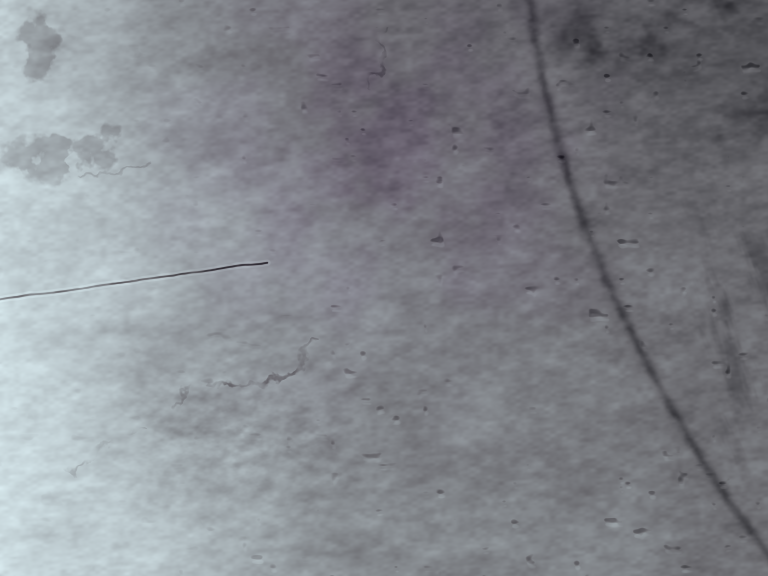
Reproduce this texture procedurally as a Shadertoy shader.

```glsl
float hash(vec2 p) {
    vec3 q = fract(vec3(p.xyx) * 0.1031);
    q += dot(q, q.yzx + 33.33);
    return fract((q.x + q.y) * q.z);
}

float noise(vec2 p) {
    vec2 i = floor(p), f = fract(p);
    f = f * f * (3.0 - 2.0 * f);
    float low = mix(hash(i), hash(i + vec2(1, 0)), f.x);
    float high = mix(hash(i + vec2(0, 1)), hash(i + vec2(1, 1)), f.x);
    return mix(low, high, f.y);
}

// Fractal noise centred on zero
float fbm(vec2 p) {
    float sum = 0.0, gain = 0.5;
    for (int i = 0; i < 4; i++) {
        sum += gain * (noise(p) - 0.5);
        p = mat2(1.6, 1.2, -1.2, 1.6) * p + 17.3;
        gain *= 0.5;
    }
    return sum;
}

float segment(vec2 p, vec2 a, vec2 b) {
    vec2 d = b - a;
    return length(p - a - d * clamp(dot(p - a, d) / dot(d, d), 0.0, 1.0));
}

float stroke(float dist, float width) {
    return 1.0 - smoothstep(width * 0.2, width * 1.5, dist);
}

// Soft elliptical region, one at the centre
float region(vec2 p, vec2 centre, vec2 radius) {
    vec2 q = (p - centre) / radius;
    return exp(-dot(q, q));
}

// Sparse irregular specks, gathered in loose clusters
float specks(vec2 p, vec2 scale, float threshold) {
    float cluster = noise(p * 9.0 + 21.0) - 0.5;
    float peak = noise(p * scale) + 0.35 * (noise(p * scale * 2.1 + 9.0) - 0.5);
    return smoothstep(threshold, threshold + 0.16, peak + 0.16 * cluster);
}

// Dark pits, each with a lit lower lip
float pits(vec2 p) {
    vec2 scale = vec2(38.0, 62.0);
    return specks(p, scale, 0.93) - 0.4 * specks(p + vec2(-0.002, 0.008), scale, 0.93);
}

// Broad fall of light from the left wall to the dark corner
float lighting(vec2 p) {
    float light = mix(0.825, 0.475, smoothstep(-0.1, 0.71, p.x));
    light -= 0.075 * smoothstep(0.7, 1.35, p.x);
    return light + 0.115 * (0.47 - p.y);
}

// Mottling, horizontal grain and embossed roughness
float plaster(vec2 p) {
    vec2 grain = vec2(p.x, p.y - 0.07 * p.x);
    float tone = 0.14 * fbm(p * 3.5) + 0.13 * fbm(grain * vec2(11.0, 15.0) + 5.0);
    tone += 0.05 * (noise(grain * vec2(45.0, 80.0)) - 0.5);
    tone += 0.045 * (noise(grain * vec2(100.0, 170.0)) - 0.5);
    vec2 q = grain * vec2(26.0, 38.0);
    float relief = fbm(q) - fbm(q + vec2(0.2, -0.45));
    float rough = 0.085 + 0.15 * region(p, vec2(0.40, 0.25), vec2(0.2, 0.13));
    return tone + rough * relief;
}

// Blotches with ragged noise edges
float stains(vec2 p) {
    float ragged = 1.0 + 3.2 * fbm(p * 32.0 + 40.0);
    float left = region(p, vec2(0.10, 0.725), vec2(0.10, 0.045));
    left += 0.75 * region(p, vec2(0.07, 0.92), vec2(0.045, 0.09));
    left += 0.5 * region(p, vec2(0.19, 0.77), vec2(0.04, 0.03));
    float tone = 0.11 * smoothstep(0.42, 0.72, left * ragged);
    float corner = smoothstep(0.92, 1.05, p.x) * smoothstep(0.6, 0.95, p.y);
    float soot = smoothstep(0.0, 0.3, fbm(p * 15.0 + 8.0));
    tone += corner * (0.035 + 0.13 * soot);
    float edge = smoothstep(1.1, 1.3, p.x) * region(p, vec2(1.3, 0.45), vec2(0.2, 0.25));
    vec2 slanted = vec2(p.x + 0.35 * p.y, p.y);
    return tone + 0.1 * edge * smoothstep(0.0, 0.25, fbm(slanted * vec2(28.0, 9.0)));
}

// Fine cracks that wander and fade in places
float cracks(vec2 p) {
    vec2 w = p + 0.05 * vec2(fbm(p * 30.0), fbm(p * 30.0 + 31.0));
    float broken = smoothstep(0.2, 0.65, noise(p * 38.0 + 12.0));
    float straight = segment(p + 0.006 * fbm(p * 22.0), vec2(-0.02, 0.477), vec2(0.465, 0.545));
    float tone = (0.24 + 0.16 * broken) * stroke(straight, 0.0019);
    tone -= 0.05 * stroke(abs(straight - 0.004), 0.002);
    float curl = segment(w, vec2(0.36, 0.325), vec2(0.42, 0.335));
    curl = min(curl, segment(w, vec2(0.42, 0.335), vec2(0.51, 0.355)));
    curl = min(curl, segment(w, vec2(0.51, 0.355), vec2(0.535, 0.40)));
    tone += (0.07 + 0.13 * broken) * stroke(curl, 0.0036);
    float faint = segment(w, vec2(0.12, 0.19), vec2(0.26, 0.255));
    faint = min(faint, segment(w, vec2(0.29, 0.305), vec2(0.36, 0.345)));
    faint = min(faint, segment(w, vec2(0.64, 0.84), vec2(0.67, 0.95)));
    faint = min(faint, segment(w, vec2(0.14, 0.70), vec2(0.26, 0.715)));
    return tone + 0.09 * broken * stroke(faint, 0.003);
}

// Long curved groove with a soft shadow
float groove(vec2 p) {
    float d = 1.0 - p.y;
    float slope = 0.12 + 0.64 * d;
    float across = p.x - (0.92 + 0.12 * d + 0.32 * d * d);
    across = across / sqrt(1.0 + slope * slope) + 0.008 * fbm(p * 45.0);
    float core = exp(-pow(across / 0.0085, 2.0));
    return core * (0.12 + 0.16 * fbm(p * 28.0)) + 0.03 * exp(-abs(across) / 0.02);
}

// Cool highlights, neutral shadows and a violet cast
vec3 tint(float tone, float violet) {
    vec3 color = vec3(tone - 0.14 * max(tone - 0.42, 0.0), tone, tone + 0.018);
    return color + violet * vec3(0.006, -0.012, 0.012);
}

void mainImage(out vec4 fragColor, in vec2 fragCoord) {
    vec2 p = fragCoord / iResolution.y;
    float violet = region(p, vec2(0.68, 0.72), vec2(0.34, 0.32));
    float blotch = smoothstep(-0.15, 0.2, fbm(p * 10.0 + 60.0));
    float pitDepth = mix(0.03, 0.14, smoothstep(0.2, 0.6, p.x));
    float tone = lighting(p) + plaster(p) - stains(p);
    tone -= 0.045 * violet * blotch + pitDepth * pits(p);
    tone -= cracks(p) + groove(p);
    fragColor = vec4(clamp(tint(tone, violet * (0.5 + blotch)), 0.0, 1.0), 1.0);
}
```
